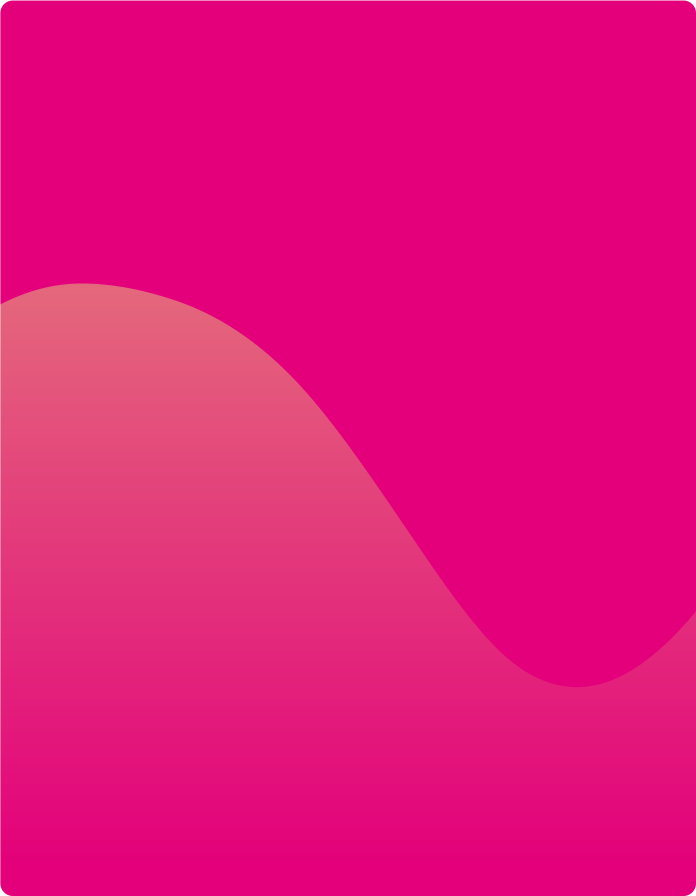
A Shadertoy shader for this background:

```glsl
// A flat magenta card with rounded corners, crossed by one broad wave.
// The crest line is a chain of cubic Hermite spans; below it a coral
// tint fades vertically back into the magenta.

// Knots of the crest: x, height, slope, in fractions of the canvas.
const vec3 crest[8] = vec3[8](
    vec3(0.0, 0.660, 0.405), vec3(0.117, 0.6836, 0.0),
    vec3(0.251, 0.6649, -0.26), vec3(0.418, 0.5805, -0.79),
    vec3(0.5853, 0.4083, -1.14), vec3(0.719, 0.2725, -0.74),
    vec3(0.8294, 0.2331, 0.0), vec3(1.0, 0.3177, 0.934));

float hermite(vec3 a, vec3 b, float x) {
    float span = b.x - a.x;
    float t = (x - a.x) / span;
    float s = 1.0 - t;
    return a.y * s * s * (1.0 + 2.0 * t) + b.y * t * t * (3.0 - 2.0 * t)
         + span * t * s * (a.z * s - b.z * t);
}

float crestHeight(float x) {
    float height = crest[0].y;
    for (int i = 0; i < 7; i++) {
        if (x >= crest[i].x) height = hermite(crest[i], crest[i + 1], x);
    }
    return height;
}

float roundedBox(vec2 p, vec2 halfSize, float radius) {
    vec2 q = abs(p) - halfSize + radius;
    return length(max(q, 0.0)) + min(max(q.x, q.y), 0.0) - radius;
}

void mainImage(out vec4 fragColor, in vec2 fragCoord) {
    vec2 uv = fragCoord / iResolution.xy;
    float pixel = 1.0 / iResolution.y;
    vec2 canvas = vec2(iResolution.x / iResolution.y, 1.0);

    // Wave: coral at the crest, melting into the magenta near the bottom
    vec3 magenta = vec3(0.89, 0.0, 0.48);
    vec3 coral = vec3(0.893, 0.41, 0.486);
    vec3 tint = mix(magenta, coral, clamp((uv.y - 0.035) / 0.65, 0.0, 1.0));
    float gap = crestHeight(uv.x) - uv.y;
    float gapPerPixel = length(vec2(dFdx(gap), dFdy(gap)));
    vec3 color = mix(magenta, tint, clamp(gap / gapPerPixel + 0.5, 0.0, 1.0));

    // Card: faint hairline inset at the left and top, white outside the corners
    vec2 inset = vec2(0.0004, -0.0006);
    vec2 p = uv * canvas - 0.5 * (canvas + inset);
    float card = roundedBox(p, 0.5 * (canvas - abs(inset)), 0.014);
    color = mix(vec3(1.0), color, clamp(0.5 - card / pixel, 0.0, 1.0));

    fragColor = vec4(color, 1.0);
}
```
